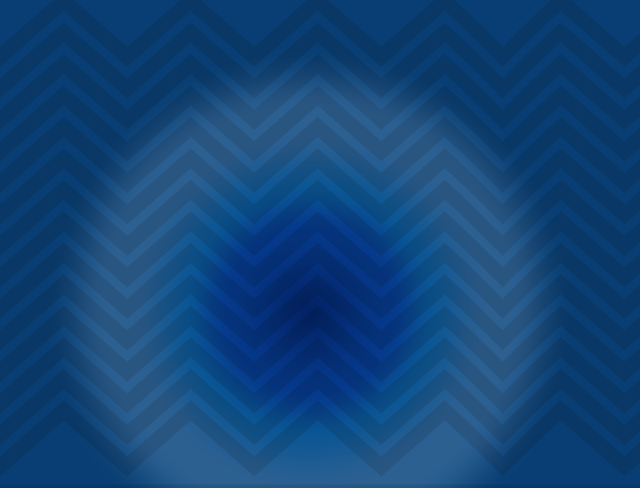
A Shadertoy shader for this background:

```glsl
// Blue chevron stripes over a soft round glow with a deep navy core.

// Zigzag height: 0 at the peaks, 1 at the valleys.
float zigzag(float x) {
    float squeezed = x + 0.0223 * smoothstep(0.909, 1.147, x);
    return 2.0 * abs(fract((squeezed - 0.651) / 0.2603 + 0.5) - 0.5);
}

// Coverage of the dark bands, limited to the thirteen-period stack.
float darkBands(vec2 p) {
    float period = 0.06455;
    float band = (1.0 - p.y - 0.0223 - 0.1147 * zigzag(p.x)) / period;
    float soft = 0.9 / (iResolution.y * period);
    float fromCentre = abs(fract(band - 0.6815 + 0.5) - 0.5);
    float inside = 1.0 - smoothstep(0.3185 - soft, 0.3185 + soft, fromCentre);
    return inside * step(-0.8, band) * step(band, 13.1);
}

// Radial colours: navy core, bright blue, pale ring, then the backdrop.
vec3 glow(float r) {
    vec3 color = mix(vec3(0.006, 0.115, 0.365), vec3(0.022, 0.225, 0.545), smoothstep(-0.06, 0.19, r));
    color = mix(color, vec3(0.038, 0.335, 0.58), smoothstep(0.165, 0.26, r));
    color = mix(color, vec3(0.17, 0.375, 0.57), smoothstep(0.235, 0.37, r));
    return mix(color, vec3(0.036, 0.245, 0.453), smoothstep(0.41, 0.54, r));
}

void mainImage(out vec4 fragColor, in vec2 fragCoord) {
    vec2 p = fragCoord / iResolution.y;
    vec3 color = glow(length(p - vec2(0.634, 0.363)));

    // Translucent shade of the chevrons
    color *= mix(vec3(1.0), vec3(0.95, 0.895, 0.89), darkBands(p));

    // Faint shade along the bottom edge
    color *= mix(0.9, 1.0, smoothstep(0.004, 0.010, p.y));
    fragColor = vec4(color, 1.0);
}
```
